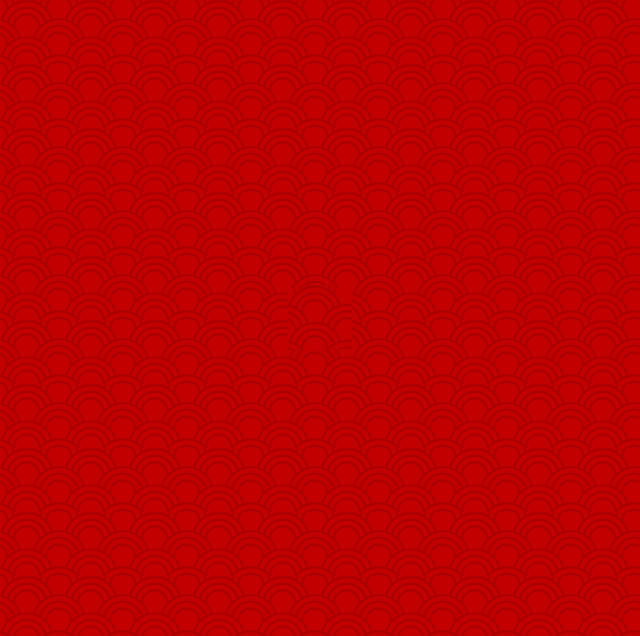
This pattern is drawn by a Shadertoy shader. Its source:

```glsl
#define TILES 10.0
#define ROW_STEP 0.2826
#define RADIUS 0.425
#define RING_GAP 0.104
#define LINE_WIDTH 0.034
#define COLUMN_X 0.418
#define PATCH_ORIGIN vec2(4.497, 4.462)
#define PATCH_SHIFT vec2(0.5, 0.462)
#define RED vec3(0.76, 0.0, 0.0)
#define DARK_RED vec3(0.66, 0.0, 0.0)

// Three concentric lines, measured inward from the rim of a scale
float ringLines(float dist, float soft) {
    float ink = 0.0;
    for (int i = 0; i < 3; i++) {
        float middle = RADIUS - float(i) * RING_GAP - 0.5 * LINE_WIDTH;
        float edge = abs(dist - middle) - 0.5 * LINE_WIDTH;
        ink = max(ink, 1.0 - smoothstep(-soft, soft, edge));
    }
    return ink;
}

// Staggered rows of overlapping scales, cut off at each tile's lower edge
float waveScales(vec2 p, float soft) {
    float y = fract(p.y);
    float ink = 0.0;
    for (int row = -3; row <= 3; row++) {
        float k = float(row);
        float stagger = 0.5 * mod(k, 2.0);
        float x = fract(p.x - COLUMN_X - stagger + 0.5) - 0.5;
        float dist = length(vec2(x, y - k * ROW_STEP - RADIUS));
        float cover = 1.0 - smoothstep(-soft, soft, dist - RADIUS);
        ink = mix(ink, ringLines(dist, soft), cover);
    }
    return ink;
}

// One displaced tile interrupts the regular field
float wavePattern(vec2 p, float soft) {
    vec2 q = p - PATCH_ORIGIN;
    bool inPatch = all(greaterThanEqual(q, vec2(0.0))) && all(lessThan(q, vec2(1.0)));
    return waveScales(inPatch ? p - PATCH_SHIFT : p, soft);
}

void mainImage(out vec4 fragColor, in vec2 fragCoord) {
    float pixel = TILES / iResolution.x;
    vec2 p = vec2(fragCoord.x, iResolution.y - fragCoord.y) * pixel;

    // Four samples soften the straight tile seams as well
    float ink = 0.0;
    for (int i = 0; i < 4; i++) {
        vec2 offset = (vec2(i % 2, i / 2) - 0.5) * 0.5;
        ink += 0.25 * wavePattern(p + offset * pixel, 0.4 * pixel);
    }
    fragColor = vec4(mix(RED, DARK_RED, ink), 1.0);
}
```
